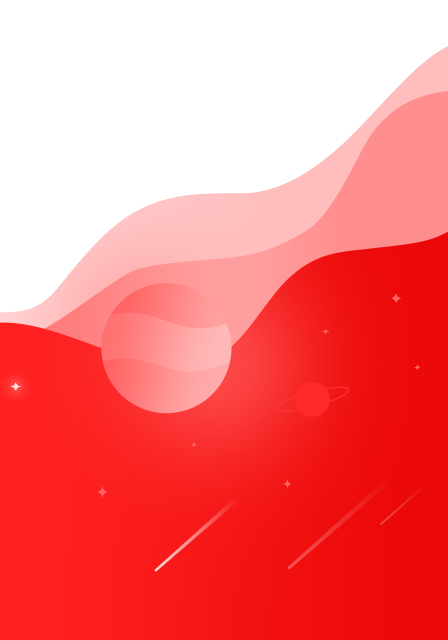
Give the GLSL for this background, as a Shadertoy shader.

```glsl
#define WHITE vec3(1.0)
#define RED_LEFT vec3(1.0, 0.125, 0.125)
#define RED_RIGHT vec3(0.92, 0.03, 0.03)
#define GLOW_RED vec3(1.0, 0.32, 0.32)
#define STAR_PINK vec3(1.0, 0.38, 0.38)
#define PLANET_CENTER vec2(0.260, 0.456)
#define PLANET_RADIUS 0.1016
#define MOON_CENTER vec2(0.488, 0.376)
#define MOON_RADIUS 0.0273
#define RING_SIZE vec2(0.058, 0.0115)
#define STREAK_DIR normalize(vec2(0.75, 0.66))

// Wave knots: x, height, slope
const vec3 PALE[6] = vec3[6](
    vec3(0.0, 0.512, 0.0), vec3(0.091, 0.551, 1.25), vec3(0.195, 0.659, 0.68),
    vec3(0.378, 0.698, 0.0), vec3(0.560, 0.799, 1.03), vec3(0.700, 0.928, 0.5));
const vec3 MIDDLE[8] = vec3[8](
    vec3(0.052, 0.477, 0.5), vec3(0.195, 0.570, 0.62), vec3(0.247, 0.586, 0.15),
    vec3(0.378, 0.600, 0.15), vec3(0.482, 0.642, 0.65), vec3(0.547, 0.730, 1.85),
    vec3(0.586, 0.798, 1.2), vec3(0.700, 0.858, 0.15));
const vec3 FRONT[9] = vec3[9](
    vec3(0.0, 0.496, 0.02), vec3(0.159, 0.456, -0.35), vec3(0.260, 0.431, 0.0),
    vec3(0.361, 0.458, 0.85), vec3(0.430, 0.542, 1.25), vec3(0.495, 0.595, 0.45),
    vec3(0.573, 0.611, 0.12), vec3(0.651, 0.621, 0.18), vec3(0.700, 0.638, 0.55));

// Star x, y, radius
const vec3 STARS[7] = vec3[7](
    vec3(0.0247, 0.396, 0.0082), vec3(0.619, 0.534, 0.0093), vec3(0.509, 0.482, 0.0053),
    vec3(0.652, 0.426, 0.0053), vec3(0.303, 0.305, 0.0053), vec3(0.449, 0.244, 0.0073),
    vec3(0.160, 0.231, 0.0093));

// Streak head x, y, length, brightness
const vec4 STREAKS[3] = vec4[3](
    vec4(0.2435, 0.109, 0.170, 0.85), vec4(0.452, 0.113, 0.214, 0.28),
    vec4(0.595, 0.181, 0.094, 0.32));

float cover(float d) {
    return clamp(0.5 - d * iResolution.y, 0.0, 1.0);
}

float hermite(vec3 a, vec3 b, float x) {
    float w = b.x - a.x;
    float t = clamp((x - a.x) / w, 0.0, 1.0);
    return mix(a.y, b.y, t * t * (3.0 - 2.0 * t))
         + w * t * (1.0 - t) * (a.z * (1.0 - t) - b.z * t);
}

vec3 knot(int layer, int i) {
    if (layer == 0) return PALE[min(i, 5)];
    if (layer == 1) return MIDDLE[min(i, 7)];
    return FRONT[min(i, 8)];
}

// Smooth coverage of the area below a chain of knots
float wave(vec2 p, int layer, int segments) {
    float height = knot(layer, 0).y;
    for (int i = 0; i < segments; i++) {
        vec3 a = knot(layer, i);
        if (p.x >= a.x) height = hermite(a, knot(layer, i + 1), p.x);
    }
    float d = p.y - height;
    return clamp(0.5 - d / max(length(vec2(dFdx(d), dFdy(d))), 1e-5), 0.0, 1.0);
}

float halo(vec2 q, float radius) {
    return exp(-dot(q, q) / (radius * radius));
}

vec3 planetColor(vec2 p) {
    vec2 q = (p - PLANET_CENTER) / PLANET_RADIUS;
    float across = smoothstep(-1.1, 0.9, q.x - 0.2 * q.y);
    float upper = cover(p.y - 0.4993 - 0.0124 * cos((p.x - 0.202) * 28.4));
    float lower = cover(p.y - 0.4297 - 0.0104 * cos((p.x - 0.195) * 30.9));
    float tint = mix(0.38, 0.63, across);
    tint = mix(tint, mix(0.44, 0.72, across), upper);
    tint = mix(tint, mix(0.38, 0.67, across), lower);
    return vec3(1.0, tint, tint);
}

float star(vec2 q, float radius) {
    vec2 a = pow(abs(q) + 1e-6, vec2(0.6));
    return cover(pow(a.x + a.y, 1.0 / 0.6) - radius);
}

void mainImage(out vec4 fragColor, in vec2 fragCoord) {
    vec2 p = fragCoord / iResolution.y;

    // Back waves, warmer around the planet
    float warmth = halo(p - vec2(0.19, 0.50), 0.14);
    float pale = mix(0.84, 0.74, smoothstep(0.0, 0.5, p.x)) - 0.13 * warmth;
    float middle = mix(0.49, 0.62, smoothstep(0.08, 0.36, p.x));
    middle -= 0.06 * smoothstep(0.38, 0.55, p.x);
    vec3 color = mix(WHITE, vec3(1.0, pale, pale), wave(p, 0, 5));
    color = mix(color, vec3(1.0, middle, middle), wave(p, 1, 7));

    // Front wave with a soft glow
    vec3 red = mix(RED_LEFT, RED_RIGHT, smoothstep(0.0, 0.72, p.x));
    red = mix(red, GLOW_RED, 0.85 * halo(p - vec2(0.335, 0.432), 0.15));
    color = mix(color, red, wave(p, 2, 8));

    // Large planet
    color = mix(color, planetColor(p), cover(length(p - PLANET_CENTER) - PLANET_RADIUS));

    // Small planet in front of its tilted ring
    vec2 m = p - MOON_CENTER;
    vec2 axis = vec2(cos(0.262), sin(0.262));
    vec2 r = vec2(dot(m, axis), dot(m, vec2(-axis.y, axis.x)));
    float k = length(r / RING_SIZE);
    float ring = abs(k * (k - 1.0) / max(length(r / (RING_SIZE * RING_SIZE)), 1e-4));
    color = mix(color, vec3(1.0, 0.22, 0.22), 0.8 * cover(ring - 0.001));
    color = mix(color, vec3(1.0, 0.16, 0.16), cover(length(m) - MOON_RADIUS));

    // Sparkles, the first one bright with a halo
    for (int i = 0; i < 7; i++) {
        vec2 q = p - STARS[i].xy;
        if (i == 0) color = mix(color, STAR_PINK, 0.65 * halo(q, 0.014));
        vec3 tone = i == 0 ? vec3(1.0, 0.88, 0.88) : STAR_PINK;
        color = mix(color, tone, star(q, STARS[i].z));
    }

    // Streaks widen and fade toward the tail
    for (int i = 0; i < 3; i++) {
        vec4 s = STREAKS[i];
        vec2 q = p - s.xy;
        float t = clamp(dot(q, STREAK_DIR) / s.z, 0.0, 1.0);
        float d = length(q - STREAK_DIR * s.z * t) - 0.011 * s.z * (1.0 + t);
        color = mix(color, WHITE, s.w * (1.0 - t) * cover(d));
    }
    fragColor = vec4(color, 1.0);
}
```
